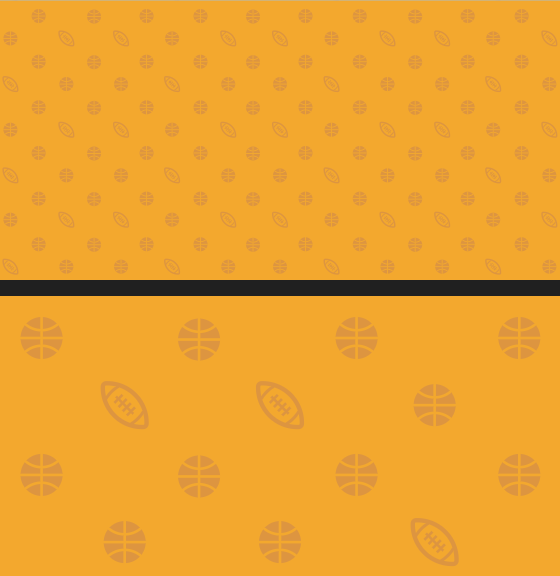
Top: the whole. Bottom: its middle third, enlarged.
This pattern is drawn by a WebGL 1 fragment shader. Its source:

```glsl
precision highp float;

// Amber sheet with faint staggered rows of basketballs and footballs.
// Two lattices share one pitch: one holds only basketballs, the other swaps
// ball types every third column. Marks are distance functions, 768 units wide.

uniform vec2 u_resolution;

const vec2 PITCH = vec2(73.4, 62.6);

// Sideways nudge of a column; the nudges recur every six columns.
float columnShift(float column, vec3 firstHalf, vec3 secondHalf) {
  float k = mod(column, 6.0);
  vec3 trio = k < 2.5 ? firstHalf : secondHalf;
  float m = mod(k, 3.0);
  return m < 0.5 ? trio.x : (m < 1.5 ? trio.y : trio.z);
}

// Disc cut by a cross and two seams that bow toward its centre.
float basketball(vec2 p) {
  const float radius = 9.6;
  float disc = length(p) - radius;
  float crossSeam = min(abs(p.x), abs(p.y));
  float bowSeam = abs(length(vec2(p.x, abs(p.y) - 1.55 * radius)) - 1.18 * radius);
  return max(disc, 0.6 - min(crossSeam, bowSeam));
}

// Lens with its long axis along x.
float lens(vec2 p, float halfLength, float halfWidth) {
  p = abs(p);
  float r = (halfLength * halfLength + halfWidth * halfWidth) / (2.0 * halfWidth);
  float d = r - halfWidth;
  bool beyondTip = (p.x - halfLength) * d > p.y * halfLength;
  return beyondTip ? length(p - vec2(halfLength, 0.0)) : length(p + vec2(0.0, d)) - r;
}

float box(vec2 p, vec2 halfSize) {
  vec2 q = abs(p) - halfSize;
  return length(max(q, 0.0)) + min(max(q.x, q.y), 0.0);
}

// Outlined lens with end bands and a laced seam, leaning down to the right.
float football(vec2 p) {
  p = vec2(p.x + p.y, p.y - p.x) * 0.7071;
  float body = lens(p, 12.0, 5.2);
  float outline = abs(body - 1.5) - 1.0;
  float band = max(abs(abs(p.x) - 8.6 + 0.03 * p.y * p.y) - 0.7, body - 1.5);
  float seam = box(p, vec2(5.6, 0.6));
  float tickX = p.x - 2.7 * (clamp(floor(p.x / 2.7), -2.0, 1.0) + 0.5);
  float laces = box(vec2(tickX, p.y), vec2(0.6, 2.6));
  return min(min(outline, band), min(seam, laces));
}

// Lattice of basketballs; every third column hangs slightly lower.
float plainRows(vec2 p) {
  vec2 origin = vec2(53.0, 22.0);
  vec2 cell = floor((p - origin) / PITCH + 0.5);
  vec2 q = p - origin - cell * PITCH;
  q.x -= columnShift(cell.x, vec3(0.0, 2.6, 1.2), vec3(1.8, 0.4, -1.0));
  q.y -= abs(mod(cell.x, 3.0) - 1.0) < 0.5 ? 0.7 : 0.0;
  return basketball(q);
}

// Offset lattice; the odd one out in each three columns flips row by row.
float mixedRows(vec2 p) {
  vec2 origin = vec2(14.0, 52.7);
  vec2 cell = floor((p - origin) / PITCH + 0.5);
  vec2 q = p - origin - cell * PITCH;
  q.x -= columnShift(cell.x, vec3(0.3, 3.6, 5.2), vec3(1.8, 5.4, 3.0));
  q.y += abs(cell.y - 4.0) < 0.5 ? 1.8 : 0.0;
  bool thirdColumn = mod(cell.x, 3.0) < 0.5;
  bool evenRow = mod(cell.y, 2.0) < 0.5;
  return thirdColumn == evenRow ? basketball(q) : football(q);
}

void main() {
  // Canvas units, measured downward from the top left.
  float unit = 384.0 / u_resolution.y;
  vec2 p = vec2(gl_FragCoord.x, u_resolution.y - gl_FragCoord.y) * unit;

  float marks = min(plainRows(p), mixedRows(p));
  float ink = clamp(0.5 - marks / unit, 0.0, 1.0);
  vec3 color = mix(vec3(0.953, 0.659, 0.18), vec3(0.865, 0.585, 0.25), ink);

  // Hairline of pale grey along the top edge.
  float edge = clamp(0.5 - (p.y - 1.0) / unit, 0.0, 1.0);
  color = mix(color, vec3(0.77, 0.72, 0.58), edge);

  gl_FragColor = vec4(color, 1.0);
}
```
